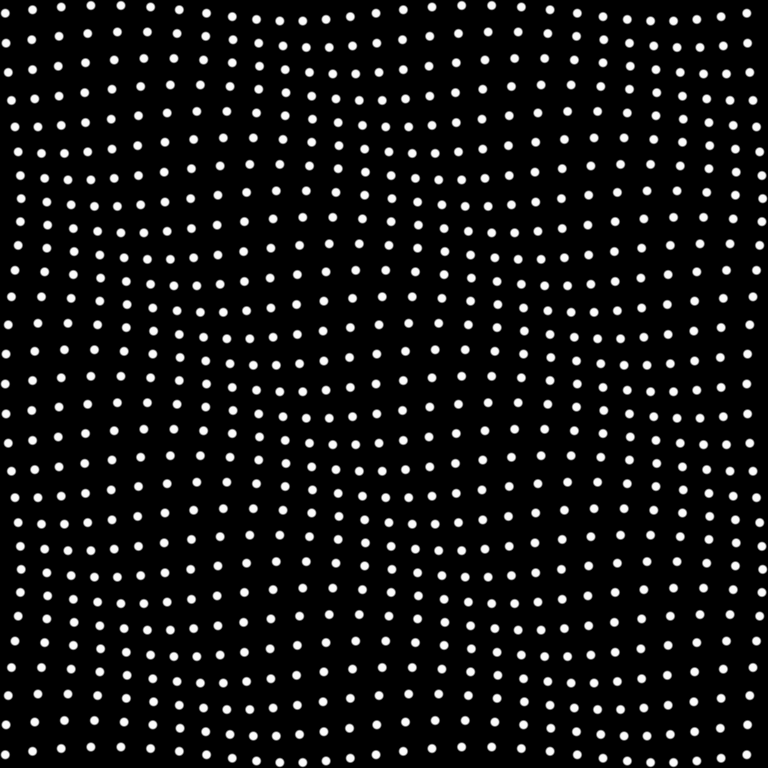
This pattern is drawn by a three.js fragment shader. Its source:

```glsl
// Square grid of white dots on black, each dot shifted around a small circle by a diagonal wave.
varying vec2 vUv;

const float TAU = 6.2831853;
const float CELLS = 29.0;         // dots across and down
const float WAVE_CELLS = 14.0;    // cells per wave cycle
const float SWAY = 0.3;           // shift of a dot, in cells
const float DOT_RADIUS = 0.162;   // in cells
const float EDGE_SOFTNESS = 0.045; // half width of the dot edge, in cells
const vec3 GROUND_COLOR = vec3(0.0);
const vec3 DOT_COLOR = vec3(0.985);

// Dot position: the cell centre plus a circular shift, constant along diagonals
vec2 dotCenter(vec2 cell) {
  float phase = TAU * (cell.y - cell.x) / WAVE_CELLS;
  return cell + 0.5 + SWAY * vec2(-cos(phase), sin(phase));
}

// Distance to the nearest dot centre among the neighbouring cells
float nearestDot(vec2 p) {
  vec2 home = floor(p);
  float nearest = 10.0;
  for (int y = -1; y <= 1; y++) {
    for (int x = -1; x <= 1; x++) {
      vec2 cell = home + vec2(float(x), float(y));
      nearest = min(nearest, distance(p, dotCenter(cell)));
    }
  }
  return nearest;
}

void main() {
  // Rows are counted downward from the top edge
  vec2 p = vec2(vUv.x, 1.0 - vUv.y) * CELLS;
  float coverage = 1.0 - smoothstep(DOT_RADIUS - EDGE_SOFTNESS, DOT_RADIUS + EDGE_SOFTNESS, nearestDot(p));
  gl_FragColor = vec4(mix(GROUND_COLOR, DOT_COLOR, coverage), 1.0);
}
```
